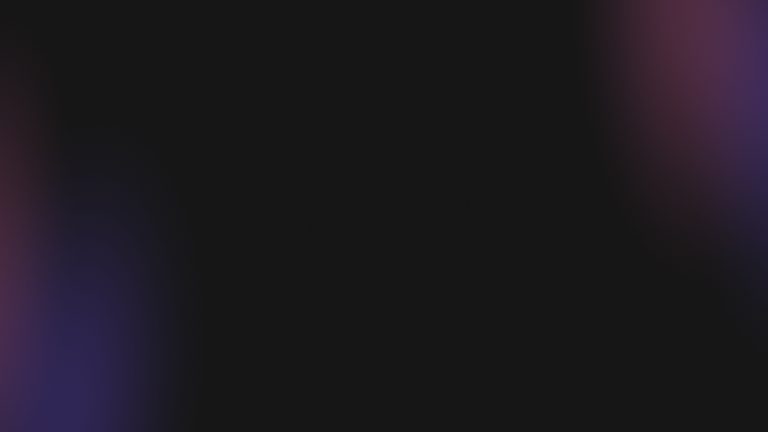
Give the GLSL for this background, as a WebGL 2 fragment shader.

```glsl
#version 300 es
precision highp float;
// Dark charcoal backdrop with soft rose and indigo glows in two opposite corners.

uniform vec2 u_resolution;
out vec4 fragColor;

// Soft elliptical falloff; lean shifts the ellipse sideways with height.
float glow(vec2 p, vec2 center, vec2 radius, float lean) {
    vec2 d = p - center;
    d.x -= lean * d.y;
    return 1.0 - smoothstep(0.0, 1.0, length(d / radius));
}

float hash(vec2 p) {
    return fract(sin(dot(p, vec2(12.99, 78.23))) * 43758.5);
}

void main() {
    // Canvas heights: y runs 0..1, x runs 0..aspect.
    vec2 p = gl_FragCoord.xy / u_resolution.y;
    float aspect = u_resolution.x / u_resolution.y;

    vec3 charcoal = vec3(0.087, 0.085, 0.087);
    vec3 rose = vec3(0.22, 0.085, 0.16);
    vec3 indigo = vec3(0.10, 0.065, 0.25);

    vec3 color = charcoal;

    // Lower left pair
    color += 0.92 * rose * glow(p, vec2(-0.058, 0.33), vec2(0.24, 0.69), 0.10);
    color += indigo * glow(p, vec2(0.15, 0.05), vec2(0.336, 0.72), 0.12);

    // Upper right pair, anchored to the right edge
    color += rose * glow(p, vec2(aspect - 0.18, 0.977), vec2(0.30, 0.69), -0.05);
    color += indigo * glow(p, vec2(aspect + 0.074, 0.77), vec2(0.30, 0.67), 0.0);

    // Faint dither against banding
    color += (hash(gl_FragCoord.xy) - 0.5) / 255.0;

    fragColor = vec4(color, 1.0);
}
```
